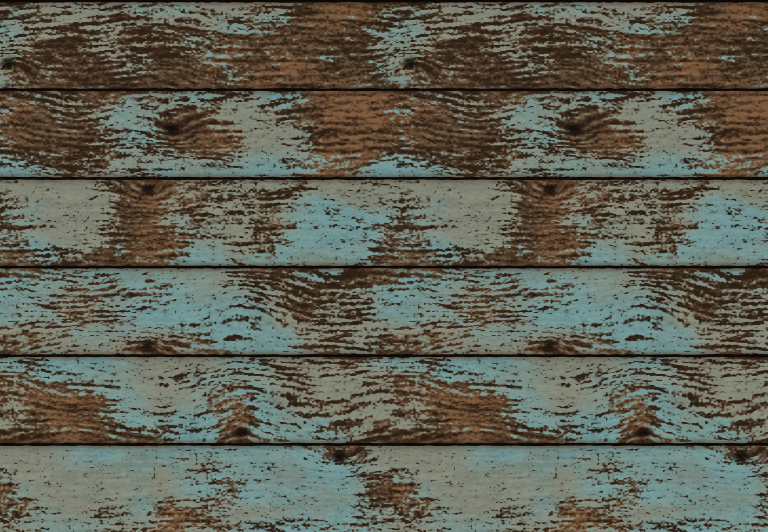
Reproduce this texture procedurally as a Shadertoy shader.

```glsl
// Six weathered horizontal boards with flaking blue-green paint over brown wood.
// Wrapped value noise follows a bent grain coordinate (arches and knots); worn
// paint is a threshold on broad patches plus long streaks and fine speckle.

const float BOARDS = 6.0;           // boards down the canvas
const float REPEAT = 0.755;         // length of one repeat, in canvas heights
const float TOP_INSET = 0.002;      // first seam below the top edge
const float SEAM_HALF = 0.014;      // half seam width, in board heights
const float RINGS = 12.0;           // growth rings across a board
const float PATCH_GAIN = 1.75;      // contrast of the large worn patches
const float FLECK_GAIN = 1.55;      // contrast of the fine flaking
const float PAINT_EDGE = 0.20;      // softness of the flake edges

const vec3 SEAM_BLACK = vec3(0.045, 0.030, 0.020);
const vec3 WOOD_DARK  = vec3(0.175, 0.122, 0.080);
const vec3 WOOD_LIGHT = vec3(0.450, 0.360, 0.260);
const vec3 WOOD_WARM  = vec3(0.520, 0.365, 0.240);
const vec3 PAINT_SAGE = vec3(0.515, 0.535, 0.475);
const vec3 PAINT_BLUE = vec3(0.445, 0.600, 0.600);

// Per board, top to bottom: paint cover, arch strength, knot along, knot height
const vec4 BOARD[6] = vec4[6](
    vec4(-0.17, 0.45, 0.02, 0.30), vec4(-0.02, 0.35, 0.43, 0.55),
    vec4( 0.17, 0.10, 0.37, 0.86), vec4( 0.06, 0.75, 0.37, 0.12),
    vec4( 0.02, 0.55, 0.60, 0.13), vec4( 0.19, 0.10, 0.845, 0.86));
// Per board: how much more paint survives toward the upper edge
const float LEAN[6] = float[6](0.05, -0.40, 0.50, -0.05, 0.45, 0.50);

float hash(vec2 p) {
    vec3 q = fract(p.xyx * vec3(0.1031, 0.1030, 0.0973));
    q += dot(q, q.yzx + 33.33);
    return fract((q.x + q.y) * q.z);
}

// Value noise that wraps once per repeat in x
float noise(vec2 p, vec2 cells, float seed) {
    p *= cells;
    vec2 cell = floor(p), f = fract(p);
    f = f * f * (3.0 - 2.0 * f);
    float x0 = mod(cell.x, cells.x), x1 = mod(cell.x + 1.0, cells.x);
    vec2 shift = vec2(37.0, 91.0) * seed + 200.0;
    float low  = mix(hash(vec2(x0, cell.y) + shift), hash(vec2(x1, cell.y) + shift), f.x);
    float high = mix(hash(vec2(x0, cell.y + 1.0) + shift),
                     hash(vec2(x1, cell.y + 1.0) + shift), f.x);
    return mix(low, high, f.y);
}

float fbm(vec2 p, vec2 cells, float seed) {
    float sum = 0.0, gain = 0.55;
    for (int k = 0; k < 3; k++) {
        sum += gain * noise(p, cells, seed + float(k));
        cells *= 2.0;
        gain *= 0.5;
    }
    return sum / 0.9625;
}

void mainImage(out vec4 fragColor, in vec2 fragCoord) {
    vec2 pos = fragCoord / iResolution.y;
    float pixel = BOARDS / iResolution.y;

    // Board index, height within it, and position along the repeat
    float down = (1.0 - pos.y - TOP_INSET) * BOARDS;
    float row = clamp(floor(down), 0.0, BOARDS - 1.0);
    float v = 1.0 - (down - row);
    float u = pos.x / REPEAT;
    vec2 flat_ = vec2(u, v);
    float seed = row * 11.0 + 3.0;
    vec4 board = BOARD[int(row)];

    // Knot distance in board heights
    float along = u - board.z;
    vec2 toKnot = vec2((along - round(along)) * REPEAT * BOARDS, v - board.w);
    float knotDist = length(toKnot * vec2(0.75, 1.0));
    float knotHalo = exp(-16.0 * knotDist * knotDist);

    // Ring coordinate bends into arches; flakes follow it only in part
    float bend = board.y * 0.60 * (noise(flat_, vec2(5.0, 1.5), seed) - 0.5)
               + 0.05 * (fbm(flat_, vec2(12.0, 3.0), seed + 1.0) - 0.5)
               + 0.20 * knotHalo * sign(board.w - 0.5);
    float ring = 0.5 + 0.5 * sin(6.2832 * RINGS * (v + bend)
               + 4.0 * noise(flat_, vec2(22.0, 7.0), seed + 2.0));
    vec2 grain = vec2(u, v + 0.45 * bend);
    float streak = noise(grain, vec2(17.0, 32.0), seed + 4.0);
    float fleck = noise(grain, vec2(75.0, 46.0), seed + 5.0);
    float speckle = noise(grain, vec2(190.0, 58.0), seed + 6.0);
    float detail = 0.34 * streak + 0.34 * fleck + 0.32 * speckle;

    // Bare wood
    float warmth = fbm(flat_, vec2(7.0, 2.0), seed + 7.0);
    vec3 lightWood = mix(WOOD_LIGHT, WOOD_WARM, smoothstep(0.35, 0.75, warmth) * 0.7);
    float tone = 0.22 * ring + 0.85 * detail + 0.40 * (warmth - 0.5);
    vec3 color = mix(WOOD_DARK, lightWood, smoothstep(0.22, 0.82, tone));

    // Paint survives in patches and flakes off along rings and streaks
    float wear = fbm(vec2(u, v + 0.08 * streak), vec2(6.0, 2.0), seed + 8.0);
    float cover = board.x + PATCH_GAIN * (wear - 0.5) + LEAN[int(row)] * (v - 0.5)
                + FLECK_GAIN * (detail - 0.5)
                + (0.06 + 0.42 * board.y) * (ring - 0.5) - 0.35 * knotHalo;
    float blueness = smoothstep(0.32, 0.68, fbm(flat_, vec2(5.0, 2.0), seed + 12.0));
    vec3 paint = mix(PAINT_SAGE, PAINT_BLUE, blueness) * (0.86 + 0.24 * detail);
    color = mix(color, paint, 0.95 * smoothstep(-PAINT_EDGE, PAINT_EDGE, cover));

    // Dark pores and the knot core
    float pit = smoothstep(0.26, 0.10, speckle) * smoothstep(0.50, 0.25, fleck);
    color = mix(color, WOOD_DARK * 0.8, 0.6 * pit);
    float knotEdge = 0.045 + 0.06 * (fleck - 0.5);
    color = mix(color, SEAM_BLACK, 0.8 * smoothstep(0.05, -0.03, knotDist - knotEdge));

    // Seams: shaded board edges, a warm worn lip and the black gap
    float seam = abs(down - min(round(down), BOARDS - 1.0));
    seam += 0.008 * (noise(vec2(u, 0.0), vec2(60.0, 1.0), seed) - 0.5);
    color = mix(color, WOOD_WARM * 0.8, 0.5 * streak * smoothstep(0.07, 0.03, seam));
    color *= 1.0 - 0.25 * exp(-seam * 25.0);
    color = mix(SEAM_BLACK, color, smoothstep(-0.5, 0.7, (seam - SEAM_HALF) / pixel));

    fragColor = vec4(color, 1.0);
}
```
